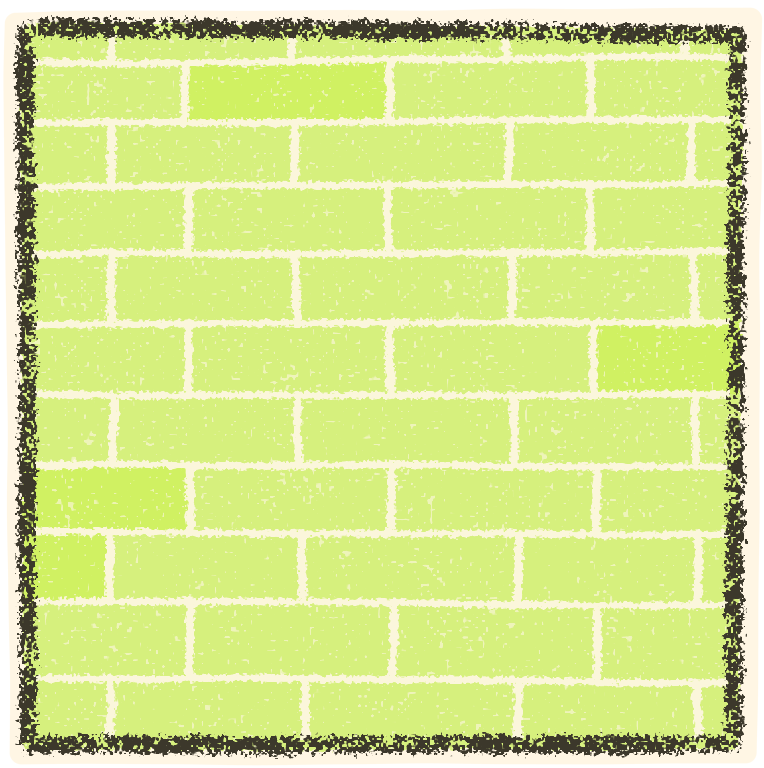
This texture is drawn by a Shadertoy shader. Its source:

```glsl
// Chalky brick wall: eleven uneven courses with ragged cream mortar inside a
// rough charcoal frame on cream paper. Joints follow simple spacing formulas;
// value noise erodes every edge and scatters pale flecks over the bricks.

#define COURSE_JOINTS 10
#define SIDE_JOINTS 4
#define BED_HALF 0.0046
#define SIDE_HALF 0.0056
#define MORTAR_RAG 0.0085
#define FRAME_HALF 0.0115
#define FRAME_RAG 0.015
#define GRAIN_SCALE 390.0
#define FLECK_LEVEL 0.83

const vec3 WHITE    = vec3(1.0);
const vec3 PAPER    = vec3(1.0, 0.965, 0.895);
const vec3 MORTAR   = vec3(0.985, 0.965, 0.86);
const vec3 BRICK    = vec3(0.84, 0.94, 0.49);
const vec3 VIVID    = vec3(0.815, 0.945, 0.385);
const vec3 CHARCOAL = vec3(0.235, 0.22, 0.17);

float hash(vec2 p) {
    vec3 q = fract(vec3(p.xyx) * 0.1031);
    q += dot(q, q.yzx + 33.33);
    return fract((q.x + q.y) * q.z);
}

float noise(vec2 p) {
    vec2 i = floor(p), f = fract(p);
    f = f * f * (3.0 - 2.0 * f);
    return mix(mix(hash(i), hash(i + vec2(1, 0)), f.x),
               mix(hash(i + vec2(0, 1)), hash(i + vec2(1, 1)), f.x), f.y);
}

// Fine chalk grain, about 0 to 1
float grain(vec2 p) {
    return 0.65 * noise(p * GRAIN_SCALE) + 0.35 * noise(p * GRAIN_SCALE * 0.45 + 71.0);
}

// Coverage of a shape whose inside distance is d, eroded by grain
float ragged(float d, float g, float amount) {
    float aa = 0.7 / iResolution.y;
    return smoothstep(-aa, aa, d + (g - 0.5) * amount);
}

// Inside distance of a box with rounded corners
float boxInside(vec2 p, vec2 lo, vec2 hi, float r) {
    vec2 m = min(p - lo, hi - p);
    return r - length(max(r - m, 0.0)) + max(min(m.x, m.y) - r, 0.0);
}

// Height of horizontal joint k, measured down from the top
float bedJoint(float k, float x) {
    float y = 0.078 + 0.0822 * k + 0.00085 * k * k;
    y -= 0.0046 * sin(0.76 * k + 0.0032 * k * k * k);
    float tilt = (0.0017 * k - 0.009) * (x - 0.5);
    return y + tilt + 0.004 * (noise(vec2(x * 6.0, k * 9.7)) - 0.5);
}

// Position of vertical joint j in a course; alternate courses are offset
float sideJoint(float row, float j, float y) {
    float x = mod(row, 2.0) < 0.5
        ? 0.1445 + 0.2572 * j - 0.022 * mod(j, 2.0) + 0.0017 * row * min(j, 1.0)
        : 0.240 + 0.2643 * j + 0.001 * row;
    float h = hash(vec2(row + 3.0, j + 17.0)) - 0.5;
    return x + 0.005 * h + 0.004 * (noise(vec2(y * 24.0, j * 5.3 + row)) - 0.5);
}

void mainImage(out vec4 fragColor, in vec2 fragCoord) {
    vec2 p = fragCoord / iResolution.y;
    p.y = 1.0 - p.y;
    float g = grain(p);

    // Course under this point and distance to the nearest bed joint
    float row = 0.0, bedDist = 1.0;
    for (int k = 0; k < COURSE_JOINTS; k++) {
        float d = p.y - bedJoint(float(k), p.x);
        row += step(0.0, d);
        bedDist = min(bedDist, abs(d));
    }

    // Brick within the course and distance to the nearest side joint
    float brick = 0.0, sideDist = 1.0;
    for (int j = 0; j < SIDE_JOINTS; j++) {
        float d = p.x - sideJoint(row, float(j), p.y);
        brick += step(0.0, d);
        sideDist = min(sideDist, abs(d));
    }

    // Brick colour, a few vivid ones, and clustered pale flecks
    bool vivid = any(equal(vec4(row * 5.0 + brick), vec4(6, 28, 35, 40)));
    vec3 wall = vivid ? VIVID : BRICK;
    float cluster = noise(p * 24.0 + 40.0) + 0.5 * noise(p * 75.0);
    float fleck = noise(p * 235.0 + 130.0) + 0.12 * (cluster - 0.75);
    wall = mix(wall, MORTAR, 0.65 * smoothstep(FLECK_LEVEL, FLECK_LEVEL + 0.1, fleck));

    // Frame edges lean a little and waver
    float waver = 0.003 * (noise(p * 9.0) - 0.5);
    vec2 lo = vec2(0.0335 + 0.003 * p.y, 0.037 + 0.010 * p.x * p.x);
    vec2 hi = vec2(0.961 - 0.0065 * p.y, 0.970);
    float inside = boxInside(p, lo, hi, 0.004) + waver;

    // Mortar stops at the inner side of the frame
    float mortar = max(ragged(BED_HALF - bedDist, g, MORTAR_RAG),
                       ragged(SIDE_HALF - sideDist, g, MORTAR_RAG));
    wall = mix(wall, MORTAR, mortar * step(0.008, inside));

    // Cream sheet with slightly uneven edges
    vec2 sheetLo = vec2(0.005 + 0.008 * p.y, 0.0156 - 0.005 * p.x);
    vec2 sheetHi = vec2(0.992 - 0.006 * p.y, 0.995);
    float sheet = boxInside(p, sheetLo, sheetHi, 0.015) + waver;
    vec3 color = mix(WHITE, PAPER, ragged(sheet, 0.5, 0.0));
    color = mix(color, wall, ragged(inside + 0.006, g, 0.008));

    // Charcoal stroke with gaps in its grain
    float speck = grain(p * 0.85 + 9.0) + 0.25 * (noise(p * 22.0) - 0.5);
    float ink = ragged(FRAME_HALF - abs(inside), grain(p + 5.0), FRAME_RAG);
    ink *= smoothstep(0.30, 0.44, speck);
    fragColor = vec4(mix(color, CHARCOAL, ink), 1.0);
}
```
